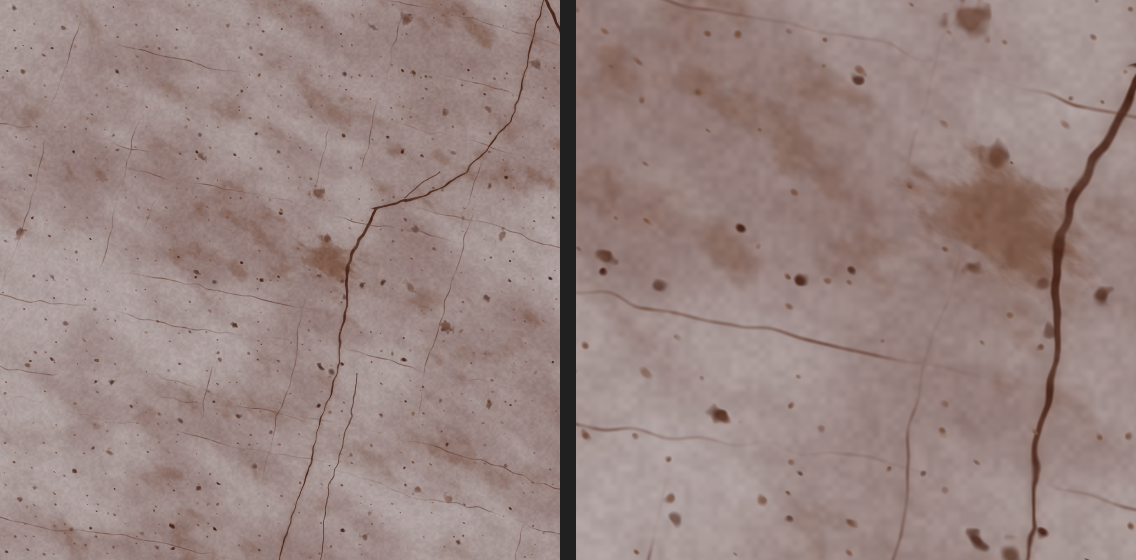
Left, the full canvas; right, a detail of the centre.
Write a three.js fragment shader that draws this texture.

```glsl
// Pale mauve-grey marble with rusty cracks, faint crossing veins and brown specks.
varying vec2 vUv;

#define LIGHT_STONE vec3(0.682, 0.630, 0.624)
#define SHADE_STONE vec3(0.572, 0.480, 0.466)
#define RUST vec3(0.46, 0.31, 0.24)
#define DARK_RUST vec3(0.27, 0.13, 0.085)
#define VEIN_COLOR vec3(0.40, 0.25, 0.20)
#define SOFT 0.0012
#define GRAIN 0.075
#define FLAT_VEINS 15
#define STEEP_VEINS 11

float hash(vec2 p) {
  return fract(sin(dot(p, vec2(127.1, 311.7))) * 43758.5);
}

float noise(vec2 p) {
  vec2 i = floor(p), f = fract(p);
  f = f * f * (3.0 - 2.0 * f);
  return mix(mix(hash(i), hash(i + vec2(1, 0)), f.x),
             mix(hash(i + vec2(0, 1)), hash(i + vec2(1, 1)), f.x), f.y);
}

float fbm(vec2 p) {
  float sum = 0.0, amp = 0.516;
  for (int i = 0; i < 5; i++) {
    sum += amp * noise(p);
    p = mat2(1.6, 1.2, -1.2, 1.6) * p + 7.3;
    amp *= 0.5;
  }
  return sum;
}

float stroke(float d, float halfWidth) {
  return 1.0 - smoothstep(halfWidth - SOFT, halfWidth + SOFT, d);
}

float segment(vec2 p, vec2 a, vec2 b) {
  vec2 pa = p - a, ba = b - a;
  return length(pa - ba * clamp(dot(pa, ba) / dot(ba, ba), 0.0, 1.0));
}

float ramp(float a, float b, float x) {
  return clamp((x - a) / (b - a), 0.0, 1.0);
}

// Axes along and across the diagonal clouding
vec2 streakAxes(vec2 p) {
  return mat2(0.82, 0.57, -0.57, 0.82) * p;
}

// One jittered, ragged speck with a soft rim in some of the grid cells
float specks(vec2 p, float cells, float density, float minR, float maxR) {
  vec2 id = floor(p * cells);
  vec2 center = 0.3 + 0.4 * vec2(hash(id + 3.1), hash(id + 8.7));
  vec2 q = streakAxes(fract(p * cells) - center) / cells;
  q *= vec2(mix(0.7, 1.1, hash(id + 1.9)), mix(0.8, 1.5, hash(id + 5.3)));
  float size = mix(minR, maxR, pow(hash(id + 12.4), 2.5));
  float d = length(q) * (0.5 + noise(p * 190.0));
  float blot = 1.0 - smoothstep(0.4 * size, 1.2 * size + SOFT, d);
  return blot * step(hash(id + 21.6), density) * mix(0.45, 1.0, hash(id + 30.2));
}

// Broken, slightly wandering hairlines in two crossing directions
float veins(vec2 p) {
  float ink = 0.0;
  for (int i = 0; i < FLAT_VEINS + STEEP_VEINS; i++) {
    float k = float(i), r = hash(vec2(k, 4.2)), s = hash(vec2(k, 9.6));
    bool isFlat = i < FLAT_VEINS;
    vec2 center = isFlat ? vec2(s, (k + r) / float(FLAT_VEINS))
                         : vec2((k - float(FLAT_VEINS) + r) / float(STEEP_VEINS), s);
    vec2 dir = normalize(isFlat ? vec2(1.0, -0.16 - 0.14 * s) : vec2(0.2 + 0.12 * s, 1.0));
    float reach = isFlat ? mix(0.14, 0.55, r) : mix(0.09, 0.25, r);
    float along = dot(p - center, dir);
    float across = dot(p - center, vec2(-dir.y, dir.x));
    across += 0.016 * (noise(vec2(along * 9.0, k)) - 0.5);
    across += 0.006 * (noise(vec2(along * 50.0, k + 40.0)) - 0.5);
    float strength = mix(0.1, 1.0, smoothstep(0.25, 0.8, noise(vec2(along * 15.0, k + 80.0))));
    strength *= mix(0.4, 1.0, noise(vec2(along * 110.0, k)));
    ink = max(ink, stroke(abs(across), 0.0009) * strength * (1.0 - ramp(0.7, 1.0, abs(along) / reach)));
  }
  return ink;
}

// Bent course of the main crack, as x over height
float crackX(float y) {
  return 0.495 + 0.32 * y - 0.04 * ramp(0.35, 0.53, y) + 0.013 * ramp(0.53, 0.62, y)
    + 0.09 * ramp(0.625, 0.655, y) + 0.053 * ramp(0.655, 0.694, y)
    + 0.049 * ramp(0.694, 0.785, y) - 0.01 * ramp(0.8, 1.0, y);
}

void main() {
  vec2 p = vUv, s = streakAxes(p);

  // Clouded stone, paler towards the lower left
  float tone = mix(fbm(s * vec2(4.0, 8.0) + 5.0), fbm(s * vec2(11.0, 19.0) + 30.0), 0.42);
  tone -= 0.1 * (1.0 - ramp(0.1, 0.6, length(p - vec2(0.05, 0.12))));
  vec3 color = mix(LIGHT_STONE, SHADE_STONE, smoothstep(0.28, 0.72, tone));

  // Rusty stains: scattered smudges and one streaked patch by the crack
  float smudge = smoothstep(0.56, 0.8, fbm(s * vec2(17.0, 27.0) + 50.0)) * smoothstep(0.4, 0.65, tone);
  float fiber = fbm(s * vec2(35.0, 90.0));
  float spread = length(streakAxes(p - vec2(0.588, 0.535)) / vec2(0.06, 0.034));
  float stain = 1.0 - smoothstep(0.4, 1.1, spread + 1.3 * (fiber - 0.5));
  color = mix(color, RUST, max(0.5 * smudge, 0.8 * stain));

  // Fine veins, then the main crack with its branches
  color = mix(color, VEIN_COLOR, 0.85 * veins(p));
  vec2 w = p + 0.016 * (vec2(fbm(p * 13.0), fbm(p * 13.0 + 60.0)) - 0.5);
  w += 0.004 * (vec2(noise(p * 75.0), noise(p * 75.0 + 20.0)) - 0.5);
  float x = crackX(w.y), slope = (crackX(w.y + 0.004) - x) / 0.004;
  float crack = abs(w.x - x) / sqrt(1.0 + slope * slope);
  float bulge = exp(-pow((p.y - 0.53) / 0.13, 2.0));
  float ragged = noise(p * 60.0);
  float ink = stroke(crack, 0.0006 + 0.0015 * bulge + 0.0008 * ragged);
  float branch = abs(w.x - 0.573 - 0.09 * w.y - 0.034 * ramp(0.13, 0.25, w.y)) + ramp(0.33, 0.35, w.y);
  branch = min(branch, segment(w, vec2(0.72, 0.645), vec2(0.785, 0.695)));
  ink = max(ink * mix(0.7, 1.0, ragged), 0.75 * stroke(branch, 0.0009));
  ink = max(ink, stroke(segment(w, vec2(0.968, 1.01), vec2(1.01, 0.92)), 0.0026));
  color = mix(color, RUST, 0.35 * exp(-crack * 260.0));
  color = mix(color, DARK_RUST, 0.95 * ink);

  // Specks from sparse blots to fine dots
  color = mix(color, mix(DARK_RUST, RUST, noise(p * 90.0)), specks(p, 13.0, 0.22, 0.004, 0.011));
  color = mix(color, DARK_RUST, specks(p + 0.37, 27.0, 0.18, 0.0015, 0.0045));
  color = mix(color, RUST, specks(p + 0.71, 55.0, 0.2, 0.0008, 0.0022));

  // Fine grain
  color += GRAIN * (0.6 * noise(p * 250.0) + 0.4 * noise(p * 110.0 + 9.0) - 0.5);
  gl_FragColor = vec4(color, 1.0);
}
```
